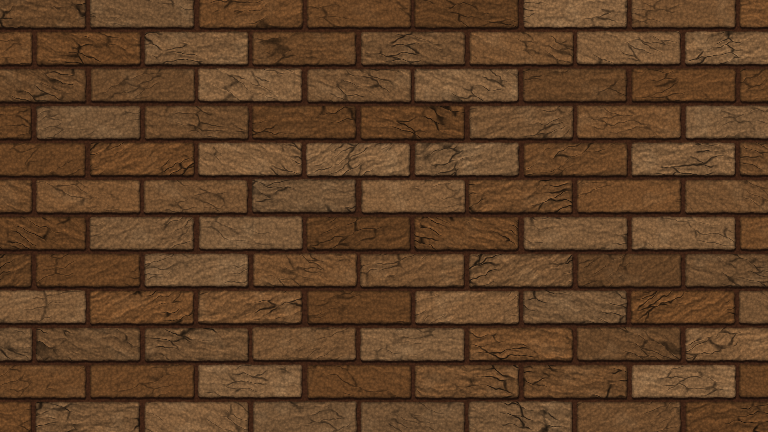
Reproduce this texture procedurally as a Shadertoy shader.

```glsl
// Layout, in canvas heights
const vec2 PITCH = vec2(0.2505, 0.08565);
const vec2 FIRST_JOINT = vec2(0.2037, 0.0752);
const vec2 BRICK_HALF = vec2(0.1198, 0.0377);
const float CORNER = 0.006;
const float EDGE_WOBBLE = 0.0011;
const vec2 TOWARD_LIGHT = vec2(-0.001, 0.0045);

// Surface
const float MAX_SLOPE = 0.5;
const float RELIEF = 0.85;
const float CREASE_DEPTH = 0.62;
const float GRAIN = 0.30;

const vec3 BROWN = vec3(0.375, 0.245, 0.135);
const vec3 TAN = vec3(0.455, 0.335, 0.220);
const vec3 DUST = vec3(0.530, 0.410, 0.285);
const vec3 MORTAR = vec3(0.225, 0.130, 0.080);
const vec3 SHADOW = vec3(0.110, 0.062, 0.038);

vec2 hash2(vec2 p) {
    vec3 q = fract(p.xyx * vec3(0.1031, 0.1030, 0.0973));
    q += dot(q, q.yzx + 33.33);
    return fract((q.xx + q.yz) * q.zy);
}

// Distances to the nearest and second nearest feature points
vec2 cellular(vec2 p) {
    vec2 cell = floor(p), f = fract(p), nearest = vec2(8.0);
    for (int j = -1; j <= 1; j++)
    for (int i = -1; i <= 1; i++) {
        vec2 n = vec2(i, j);
        float d = length(n + hash2(cell + n) - f);
        nearest = d < nearest.x ? vec2(d, nearest.x) : vec2(nearest.x, min(nearest.y, d));
    }
    return nearest;
}

// Layered sines, roughly -1 to 1
float waves(vec2 p) {
    float sum = 0.0, amp = 0.55;
    for (int i = 0; i < 4; i++) {
        sum += amp * sin(p.x + 1.7 * sin(p.y));
        p = mat2(1.6, 1.2, -1.2, 1.6) * p + 1.3;
        amp *= 0.55;
    }
    return sum;
}

// Signed distance to the brick of this cell; also gives its index and local point
float brickDistance(vec2 p, out vec2 id, out vec2 local) {
    vec2 g = (p - FIRST_JOINT) / PITCH;
    id.y = floor(g.y);
    g.x += 0.5 * mod(id.y, 2.0);
    id.x = floor(g.x);
    vec2 jitter = (hash2(id + 71.0) - 0.5) * vec2(0.003, 0.0016);
    local = (fract(g) - 0.5) * PITCH + jitter;
    vec2 d = abs(local) - BRICK_HALF + CORNER;
    float box = length(max(d, 0.0)) + min(max(d.x, d.y), 0.0) - CORNER;
    return box + EDGE_WOBBLE * waves(p * 110.0);
}

// Folded clay: x is height, y is crease strength
vec2 foldedClay(vec2 p, vec2 seed) {
    vec2 q = p + 0.007 * vec2(waves(p * 45.0 + seed * 40.0), waves(p.yx * 38.0 + seed * 60.0));
    q.y += (seed.x - 0.5) * 2.0 * MAX_SLOPE * q.x;
    vec2 fold = cellular(q * vec2(13.0, 46.0) + seed * 90.0 + 200.0);
    vec2 flake = cellular(q * vec2(42.0, 95.0) + seed * 70.0 + 300.0);
    float crease = 1.0 - smoothstep(0.0, 0.16, fold.y - fold.x);
    float patches = smoothstep(-0.15, 0.6, waves(p * 24.0 + seed * 50.0));
    return vec2(0.75 * fold.x + 0.35 * flake.x, crease * patches);
}

void mainImage(out vec4 fragColor, in vec2 fragCoord) {
    vec2 p = fragCoord / iResolution.y;
    float px = 1.0 / iResolution.y;
    vec2 id, local, idUp, localUp;
    float d = brickDistance(p, id, local);
    float dUp = brickDistance(p + TOWARD_LIGHT, idUp, localUp);
    vec2 seed = hash2(id + 20.0);
    vec2 tone = hash2(id + 47.0);

    // Fine pits shared by clay and mortar
    float grain = cellular(p * 125.0 + 50.0).x + 0.6 * cellular(p * 210.0 + 90.0).x - 0.75;

    // Relief lit from above, with dark creases
    vec2 clay = foldedClay(local, seed);
    float lit = clay.x - foldedClay(local + TOWARD_LIGHT * 0.8, seed).x;
    float rough = mix(0.45, 1.15, tone.y);
    float shade = 1.0 + RELIEF * rough * clamp(lit, -0.35, 0.3);
    shade *= 1.0 - CREASE_DEPTH * rough * clamp(clay.y, 0.0, 1.0);
    shade *= 1.0 - GRAIN * grain;

    // Brick tone, pale weathering and darker worn rims
    vec3 brick = mix(BROWN, TAN, smoothstep(0.1, 0.95, tone.x));
    float weathering = smoothstep(0.1, 1.0, waves(local * 32.0 + seed * 30.0));
    brick = mix(brick, DUST, 0.5 * weathering * tone.x);
    brick *= mix(0.88, 1.08, seed.y) * shade;
    brick *= mix(0.68, 1.0, smoothstep(0.0, 0.006, -d));

    // Mortar under the shadow of the brick above
    float shadow = 1.0 - smoothstep(-0.0015, 0.0025, dUp);
    vec3 mortar = mix(MORTAR, SHADOW, shadow) * (1.0 - 0.35 * grain);

    vec3 color = mix(brick, mortar, smoothstep(-0.6 * px, 0.6 * px, d));
    fragColor = vec4(clamp(color, 0.0, 1.0), 1.0);
}
```
